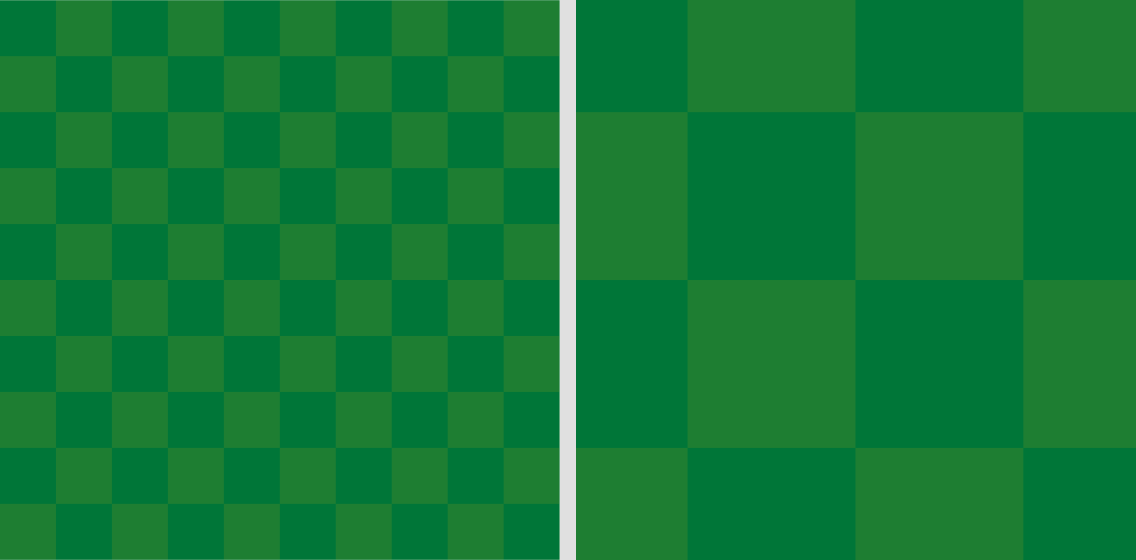
Left, the full canvas; right, a detail of the centre.
This pattern is drawn by a Shadertoy shader. Its source:

```glsl
// Smoothed square wave per axis: +1 on even cells, -1 on odd cells
vec2 alternateCells(vec2 cellPos, float pixelSize) {
    vec2 edgeDistance = 0.5 - abs(mod(cellPos + 0.5, 2.0) - 1.0);
    return clamp(2.0 * edgeDistance / pixelSize, -1.0, 1.0);
}

// Share of a pixel that lies inside an axis-aligned box
float boxCoverage(vec2 pos, vec2 low, vec2 high, float pixelSize) {
    vec2 inside = min(pos - low, high - pos);
    vec2 coverage = clamp(inside / pixelSize + 0.5, 0.0, 1.0);
    return coverage.x * coverage.y;
}

void mainImage(out vec4 fragColor, in vec2 fragCoord) {
    float pixelSize = 1.0 / iResolution.y;
    vec2 pos = fragCoord * pixelSize;

    // Ten by ten squares, set just inside the canvas
    vec2 boardLow = vec2(0.0, 0.0003);
    float cellSize = 0.099935;
    vec2 wave = alternateCells((pos - boardLow) / cellSize, pixelSize / cellSize);

    // The product of both waves gives the checkerboard
    float checker = 0.5 + 0.5 * wave.x * wave.y;
    vec3 deepGreen = vec3(0.0, 0.463, 0.22);
    vec3 leafGreen = vec3(0.118, 0.494, 0.196);
    vec3 board = mix(deepGreen, leafGreen, checker);

    // Hairline of pale ground around the board
    float onBoard = boxCoverage(pos, boardLow, boardLow + 10.0 * cellSize, pixelSize);
    fragColor = vec4(mix(vec3(1.0), board, onBoard), 1.0);
}
```
